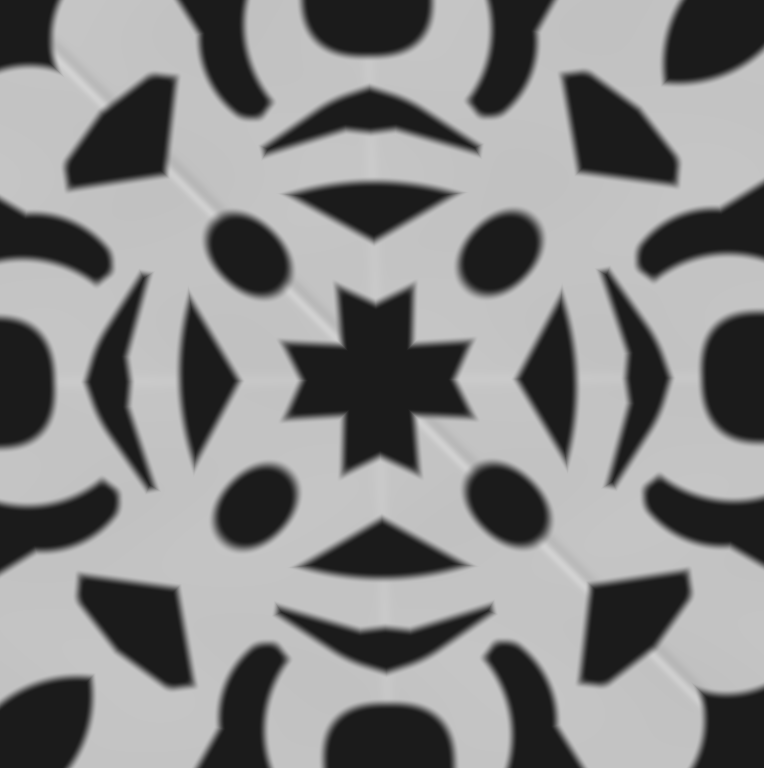
Write a WebGL 1 fragment shader that draws this pattern.

```glsl
precision highp float;
uniform vec2 u_resolution;

#define CENTER vec2(0.4948, 0.5052)
#define SPAN 7.68
#define SKEW vec2(0.029, -0.007)
#define SOFTNESS 0.06
#define ROUNDING 0.05
#define PAPER vec3(0.765)
#define INK vec3(0.105)
#define CREASE_LIGHT 0.06

// Signed distance to a line; the left side of a->b is inside (negative).
float edge(vec2 p, vec2 a, vec2 b) {
  vec2 d = normalize(b - a);
  return dot(p - a, vec2(d.y, -d.x));
}

float disc(vec2 p, vec2 c, float r) {
  return length(p - c) - r;
}

float oval(vec2 p, vec2 r, float power) {
  vec2 e = pow(abs(p) / r + 1e-4, vec2(power));
  return (pow(e.x + e.y, 1.0 / power) - 1.0) * min(r.x, r.y);
}

// Intersection with a rounded corner.
float roundMax(float a, float b) {
  float h = max(ROUNDING - abs(a - b), 0.0);
  return max(a, b) + h * h / (4.0 * ROUNDING);
}

// Shapes below live in one folded wedge: x >= y >= 0.
float star(vec2 q) {
  return roundMax(edge(q, vec2(0.76, 0.0), vec2(0.94, 0.38)),
                  edge(q, vec2(0.94, 0.38), vec2(0.35, 0.35)));
}

float diamond(vec2 q) {
  return max(disc(q, vec2(-0.88, 0.0), 2.86),
             edge(q, vec2(1.86, 0.83), vec2(1.39, 0.0)));
}

float bow(vec2 q) {
  vec2 shoulder = vec2(2.80, 0.38);
  vec2 notch = vec2(2.51, 0.25);
  float outer = roundMax(edge(q, vec2(2.91, 0.04), shoulder),
                         edge(q, shoulder, vec2(2.33, 1.08)));
  float inner = min(edge(q, vec2(2.30, 0.95), notch),
                    edge(q, notch, vec2(2.48, 0.0)));
  float cap = edge(q, vec2(2.36, 1.08), vec2(2.20, 1.05));
  return max(max(outer, inner), cap);
}

float seed(vec2 q) {
  vec2 diagonal = vec2(q.x + q.y, q.x - q.y) * 0.7071;
  return oval(diagonal - vec2(1.78, 0.0), vec2(0.47, 0.335), 2.1);
}

float wedge(vec2 q) {
  vec2 corner = vec2(3.04, 1.93);
  vec2 rim = vec2(3.07, 2.18);
  float sides = roundMax(edge(q, vec2(2.07), corner), edge(q, corner, rim));
  return roundMax(sides, edge(q, rim, vec2(2.69)));
}

float petal(vec2 q) {
  vec2 tip = vec2(2.63, 1.10);
  float hollow = -disc(q, vec2(3.53, 0.05), 1.19);
  float lobes = min(disc(q, vec2(3.40, 0.75), 0.935),
                    edge(q, vec2(4.00, 2.00), vec2(3.45, 1.67)));
  float cap = roundMax(edge(q, vec2(2.63, 1.30), tip),
                       edge(q, tip, vec2(2.84, 0.94)));
  return roundMax(max(hollow, lobes), cap);
}

// Opposite corners differ: two leaves and two scooped cuts.
float cornerCut(vec2 q, float side) {
  float leaf = disc(q, vec2(3.10, 4.20), 1.25);
  float scoop = max(-disc(q, vec2(3.40, 2.20), 0.97), 2.90 - q.y);
  return side > 0.0 ? leaf : scoop;
}

// Paper tone with soft mottling and raised folds.
vec3 paper(vec2 p) {
  float mottle = sin(p.x * 1.7 + sin(p.y * 2.3)) * sin(p.y * 1.9 + 1.0);
  float d = (p.x + p.y) * 0.7071;
  float ridge = exp(-pow(d / 0.045, 2.0)) - 0.7 * exp(-pow((d - 0.09) / 0.06, 2.0));
  vec2 fold = p + p.yx * SKEW;
  float cross = exp(-pow(fold.x / 0.07, 2.0)) + exp(-pow(fold.y / 0.07, 2.0));
  return PAPER + 0.008 * mottle + CREASE_LIGHT * (ridge + 0.35 * cross);
}

void main() {
  vec2 p = (gl_FragCoord.xy - CENTER * u_resolution) / u_resolution.y * SPAN;

  // Straighten the slight skew, then fold into one eighth.
  vec2 s = p + p.yx * SKEW;
  vec2 q = abs(s);
  q = vec2(max(q.x, q.y), min(q.x, q.y));

  float cut = min(star(q), diamond(q));
  cut = min(cut, min(bow(q), seed(q)));
  cut = min(cut, min(wedge(q), petal(q)));
  cut = min(cut, oval(q - vec2(3.85, 0.0), vec2(0.61, 0.65), 2.6));
  cut = min(cut, cornerCut(q, s.x * s.y));

  float cover = smoothstep(-SOFTNESS, SOFTNESS, cut);
  gl_FragColor = vec4(mix(INK, paper(p), cover), 1.0);
}
```
